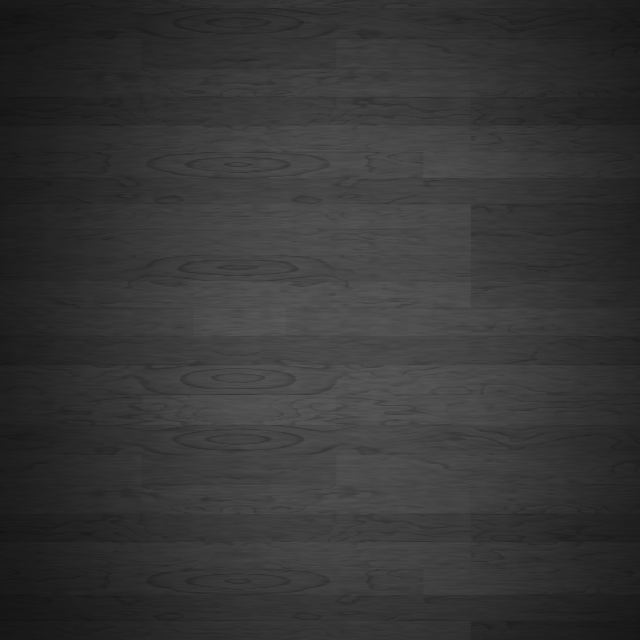
Give the GLSL for this texture, as a Shadertoy shader.

```glsl
// Brightness of each plank row in one vertical repeat
const float rowTone[15] = float[15](
    0.94, 0.99, 1.0, 0.91, 1.02, 1.0, 0.91, 0.97, 0.95, 0.92, 1.0, 0.98, 0.9, 1.02, 1.02);

// Inset board per row: left joint, right joint, relative tone
const vec3 board[15] = vec3[15](
    vec3(2, 3, 1), vec3(0.222, 0.525, 0.93), vec3(0.736, 2, 0.98), vec3(0.736, 2, 0.96),
    vec3(0.736, 2, 0.99), vec3(0.661, 2, 1.05), vec3(2, 3, 1), vec3(0.736, 2, 0.87),
    vec3(0.736, 2, 0.88), vec3(0.736, 2, 0.92), vec3(0.736, 2, 0.91), vec3(0.302, 0.447, 1.06),
    vec3(2, 3, 1), vec3(0.222, 0.525, 0.98), vec3(0.222, 0.525, 1.03));

float hash(vec2 p) {
    return fract(sin(dot(p, vec2(127.1, 311.7))) * 43758.5453);
}

float noise(vec2 p) {
    vec2 i = floor(p), f = fract(p);
    f = f * f * (3.0 - 2.0 * f);
    return mix(mix(hash(i), hash(i + vec2(1, 0)), f.x),
               mix(hash(i + vec2(0, 1)), hash(i + vec2(1, 1)), f.x), f.y);
}

float fbm(vec2 p) {
    float sum = 0.0, amp = 0.62;
    for (int i = 0; i < 4; i++) {
        sum += amp * noise(p);
        p = p * 2.03 + 17.0;
        amp *= 0.36;
    }
    return sum;
}

// Wood figure: x is the distance from the mirror axis, y runs across the plank
float woodGrain(vec2 p, float id, float seed) {
    bool figured = id == 0.0 || id == 5.0 || id == 9.0 || id == 13.0;
    float warp = fbm(vec2(p.x * 9.0, p.y * 1.8) + seed);
    float rings = 5.5 * warp + p.y * 2.2;
    float strength = 0.03 + 0.13 * smoothstep(0.35, 0.75,
        noise(vec2(p.x * 8.0, p.y * 2.0) + seed * 1.7));
    if (figured) {
        // Pointed ovals, loosened by the warp
        float eye = length(vec2(p.x * 9.5, (p.y + 0.03) * 2.8));
        float core = 1.0 - smoothstep(0.09, 0.24, p.x);
        rings = mix(rings, 0.35 + eye * 1.7 + 1.1 * (warp - 0.5), core);
        strength = mix(strength, 0.2, core);
    }
    // Each ring darkens slowly, then ends on a crisp edge
    float phase = fract(rings);
    float edge = smoothstep(0.68, 0.9, phase) * (1.0 - smoothstep(0.92, 1.0, phase));
    float body = phase * (1.0 - smoothstep(0.9, 1.0, phase));
    return -strength * (0.7 * edge + 0.3 * body);
}

void mainImage(out vec4 fragColor, in vec2 fragCoord) {
    vec2 uv = fragCoord / iResolution.xy;
    float pixel = 1.0 / iResolution.y;

    // Rows of slightly uneven height, fifteen to a repeat
    float v = (1.0 - uv.y - 0.013) / 0.0434;
    float row = v - 0.21 * sin(6.2832 * v / 15.0);
    float id = mod(floor(row), 15.0);
    float across = fract(row) - 0.5;

    // Board tone on either side of the butt joints
    vec3 inset = board[int(id)];
    float inside = smoothstep(-pixel, pixel, uv.x - inset.x)
                 * smoothstep(-pixel, pixel, inset.y - uv.x);
    float tone = rowTone[int(id)] * mix(1.0, inset.z, inside);

    // Mirrored figure, fine fibres and short dark pores
    float seed = id * 13.7 + 3.0 + 5.0 * step(0.6, uv.x) * step(0.5, inside);
    float grain = woodGrain(vec2(abs(uv.x - 0.372), across), id, seed);
    float drift = row + 0.25 * noise(vec2(uv.x * 10.0, row * 1.5));
    grain += 0.06 * (noise(vec2(uv.x * 18.0, drift * 10.0)) - 0.5);
    grain += 0.12 * (noise(vec2(uv.x * 65.0, drift * 19.0) + 60.0) - 0.5);
    grain -= 0.11 * smoothstep(0.76, 0.95, noise(vec2(uv.x * 50.0, drift * 16.0) + 90.0))
                  * noise(vec2(uv.x * 6.0, row * 2.0) + 30.0);

    // Faint, broken seams between rows and at joints
    float rowGap = (0.5 - abs(across)) * 0.0434;
    float jointGap = min(abs(uv.x - inset.x), abs(uv.x - inset.y));
    float wear = smoothstep(0.25, 0.8, noise(vec2(uv.x * 9.0, floor(row + 0.5) * 7.3)));
    float seam = 0.1 * wear * (1.0 - smoothstep(0.0, 0.0005 + pixel, rowGap));
    seam = max(seam, 0.025 * (1.0 - smoothstep(0.0, 0.0005 + pixel, jointGap)));

    // Broad pool of light fading toward the sides
    float radius = length((uv - vec2(0.54, 0.49)) * vec2(1.0, 0.74));
    float light = 0.07 + 0.248 * exp(-pow(radius / 0.46, 2.6));

    fragColor = vec4(vec3(light * tone * (1.01 + grain) * (1.0 - seam)), 1.0);
}
```
